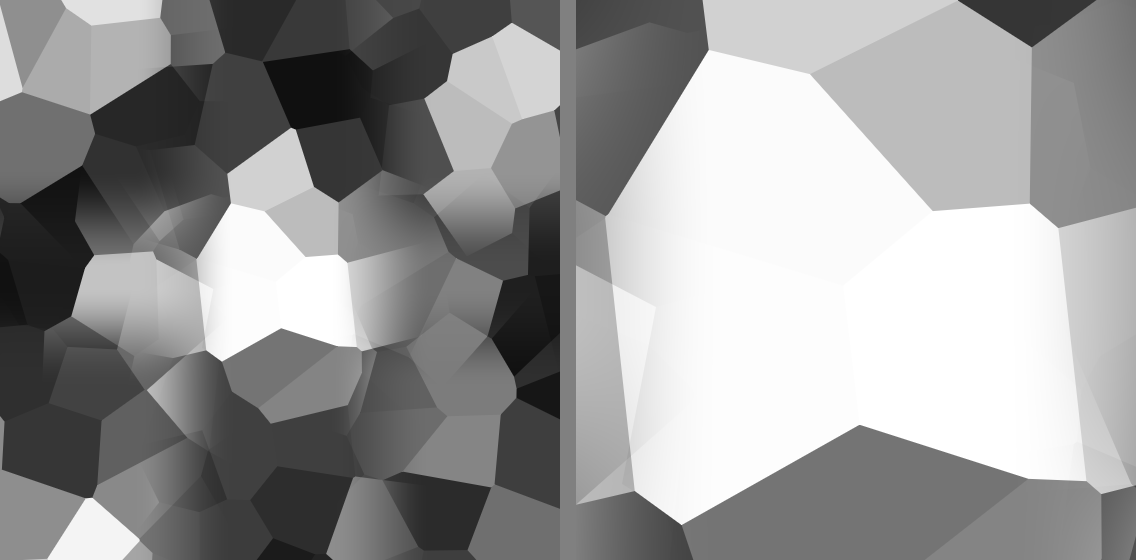
Left: the whole. Right: its middle third, enlarged.
Reproduce this pattern procedurally as a Shadertoy shader.

```glsl
// Grey mosaic of irregular polygonal facets, three layers crossfaded into soft shadows.

#define CELLS 7.7         // facets across the canvas
#define JITTER 0.92       // irregularity of the facets
#define TONE_FREQ 3.0     // patches of similar tone across the canvas
#define TONE_GAIN 2.7     // contrast between patches
#define TONE_SWING 0.75   // broad light centre and corners
#define FACET_GAIN 1.1    // contrast between neighbouring facets
#define FADE 0.09         // half width of the crossfades

const float TAU = 6.2831853;

// Integer hash: three values from 0 to 1
vec3 hash3(ivec3 cell) {
    uvec3 v = uvec3(cell) * 1664525u + 1013904223u;
    v.x += v.y * v.z;
    v.y += v.z * v.x;
    v.z += v.x * v.y;
    v ^= v >> 16u;
    v.x += v.y * v.z;
    v.y += v.z * v.x;
    v.z += v.x * v.y;
    return vec3(v >> 8u) / 16777216.0;
}

// Slope contribution of one lattice corner, repeating with the canvas
float corner(vec2 lattice, vec2 offset, int seed) {
    ivec2 wrapped = ivec2(mod(lattice, TONE_FREQ));
    float angle = TAU * hash3(ivec3(wrapped, seed + 50)).x;
    return dot(vec2(cos(angle), sin(angle)), offset);
}

float gradientNoise(vec2 p, int seed) {
    vec2 i = floor(p), f = p - i;
    vec2 w = f * f * f * (f * (f * 6.0 - 15.0) + 10.0);
    vec2 e = vec2(1.0, 0.0);
    float low  = mix(corner(i, f, seed), corner(i + e.xy, f - e.xy, seed), w.x);
    float high = mix(corner(i + e.yx, f - e.yx, seed), corner(i + e.xx, f - e.xx, seed), w.x);
    return mix(low, high, w.y);
}

// Grey of a facet from its site: many dark mid greys, fewer blacks and whites
float facetGrey(vec2 site, float variation, int seed) {
    vec2 p = site / CELLS;
    float tone = TONE_GAIN * gradientNoise(p * TONE_FREQ + 0.37 * float(seed), seed)
               + TONE_SWING * cos(TAU * p.x) * cos(TAU * p.y)
               + FACET_GAIN * (variation - 0.5);
    float d = 0.5 + 0.5 * tanh(tone) - 0.36;
    return clamp(0.29 + 0.52 * d + 1.5 * d * d * d, 0.0, 1.0);
}

// Voronoi mosaic with smoothed borders
float mosaic(vec2 uv, int seed) {
    vec2 p = uv * CELLS;
    ivec2 home = ivec2(floor(p));
    vec3 nearest = vec3(0.0), second = vec3(0.0);   // site and variation
    float d1 = 1e3, d2 = 1e3;
    for (int y = -2; y <= 2; y++)
    for (int x = -2; x <= 2; x++) {
        ivec2 cell = home + ivec2(x, y);
        vec3 h = hash3(ivec3(cell, seed));
        vec3 site = vec3(vec2(cell) + 0.5 + JITTER * (h.xy - 0.5), h.z);
        vec2 toSite = site.xy - p;
        float d = dot(toSite, toSite);
        if (d < d1) {
            d2 = d1; second = nearest;
            d1 = d;  nearest = site;
        } else if (d < d2) {
            d2 = d;  second = site;
        }
    }
    float border = 0.5 * (d2 - d1) / max(length(second.xy - nearest.xy), 1e-4);
    float pixel = CELLS / iResolution.y;
    float spill = clamp(0.5 - border / pixel, 0.0, 0.5);
    return mix(facetGrey(nearest.xy, nearest.z, seed),
               facetGrey(second.xy, second.z, seed), spill);
}

// Soft strip between two limits
float band(float x, float start, float end) {
    return smoothstep(start - FADE, start + FADE, x)
         * (1.0 - smoothstep(end - FADE, end + FADE, x));
}

void mainImage(out vec4 fragColor, in vec2 fragCoord) {
    vec2 uv = fragCoord / iResolution.y;

    // The sides fade vertically, the centre column fades in horizontally
    float sides = mix(mosaic(uv, 1), mosaic(uv, 2), band(uv.y, 0.40, 0.61));
    float grey = mix(sides, mosaic(uv, 3), band(uv.x, 0.33, 0.68));

    fragColor = vec4(vec3(grey), 1.0);
}
```
